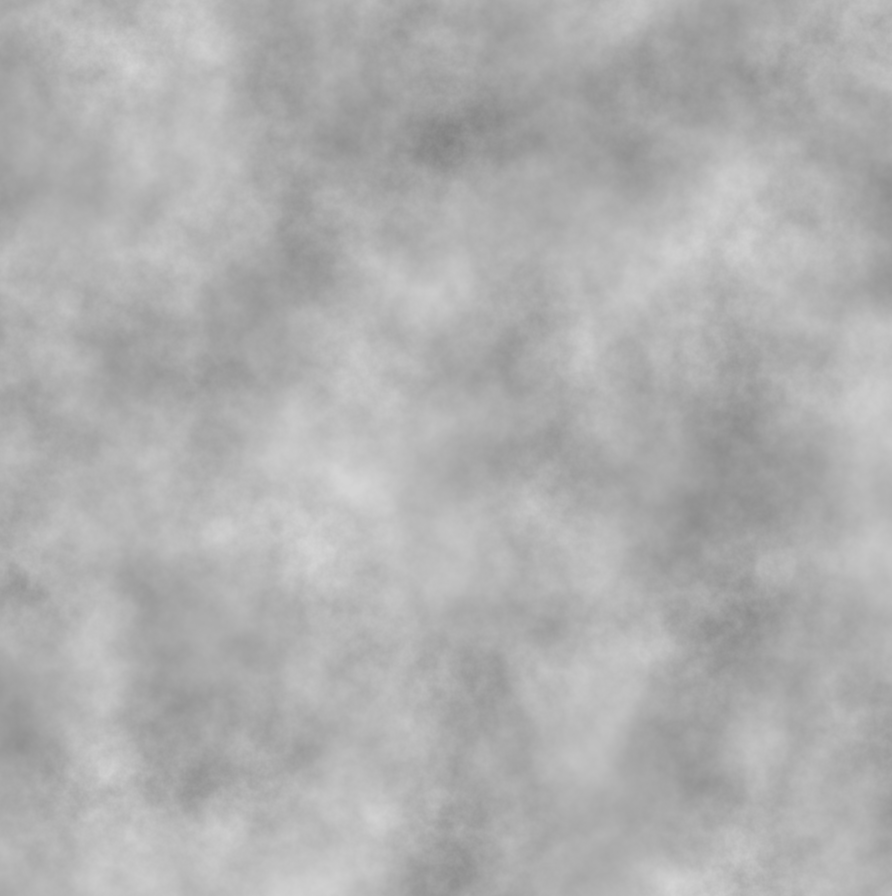
A Shadertoy shader for this texture:

```glsl
// Soft grey cloud texture: gradient noise summed over rotated octaves.
// The gain between octaves drifts across the canvas, so that the fine
// mottling is crisp in some patches and smooth in others.

// Pseudo-random unit vector for a lattice point
vec2 gradientAt(vec2 cell) {
    vec3 h = fract(vec3(cell.xyx) * vec3(0.1031, 0.1030, 0.0973));
    h += dot(h, h.yzx + 33.33);
    float angle = 6.28319 * fract((h.x + h.y) * h.z);
    return vec2(cos(angle), sin(angle));
}

// Gradient noise centred on zero, quintic interpolation
float gradientNoise(vec2 p) {
    vec2 cell = floor(p);
    vec2 f = p - cell;
    vec2 u = f * f * f * (f * (f * 6.0 - 15.0) + 10.0);
    vec2 e = vec2(0.0, 1.0);
    float a = dot(gradientAt(cell), f);
    float b = dot(gradientAt(cell + e.yx), f - e.yx);
    float c = dot(gradientAt(cell + e.xy), f - e.xy);
    float d = dot(gradientAt(cell + e.yy), f - e.yy);
    return mix(mix(a, b, u.x), mix(c, d, u.x), u.y);
}

// Fractal sum; each octave is turned to hide the lattice
float fractalNoise(vec2 p, float gain) {
    mat2 turnAndDouble = 2.03 * mat2(0.8, 0.6, -0.6, 0.8);
    float sum = 0.0;
    float amplitude = 1.0;
    for (int octave = 0; octave < 7; octave++) {
        sum += amplitude * gradientNoise(p);
        p = turnAndDouble * p + vec2(17.3, 9.1);
        amplitude *= gain;
    }
    return sum;
}

void mainImage(out vec4 fragColor, in vec2 fragCoord) {
    vec2 p = 4.7 * fragCoord / iResolution.y + vec2(21.7, 43.4);

    // Rougher and smoother patches
    float gain = 0.6 + 0.16 * gradientNoise(1.3 * p + vec2(5.2, 61.3));
    float cloud = fractalNoise(p, gain);

    // Narrow range of mid greys
    float grey = clamp(0.688 + 0.178 * cloud, 0.48, 0.83);
    fragColor = vec4(vec3(grey), 1.0);
}
```
